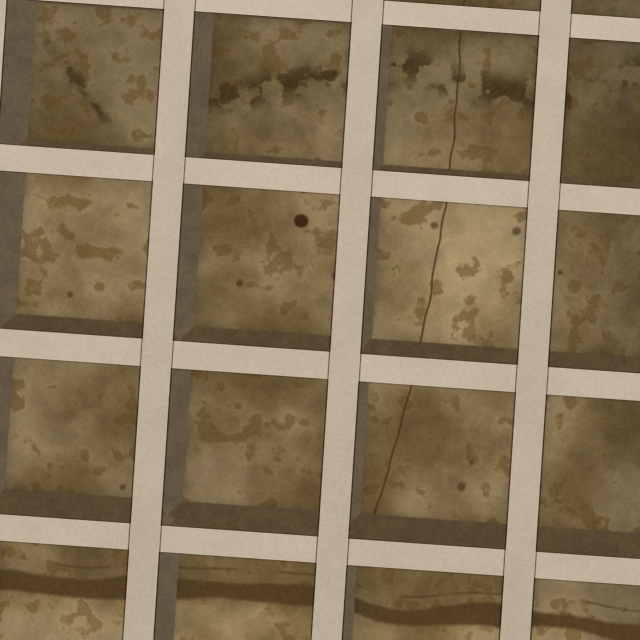
Reproduce this pattern procedurally as a Shadertoy shader.

```glsl
float hash(vec2 p) {
    vec3 q = fract(p.xyx * 0.1031);
    q += dot(q, q.yzx + 33.33);
    return fract((q.x + q.y) * q.z);
}

float noise(vec2 p) {
    vec2 i = floor(p), f = fract(p);
    f = f * f * (3.0 - 2.0 * f);
    return mix(mix(hash(i), hash(i + vec2(1, 0)), f.x),
               mix(hash(i + vec2(0, 1)), hash(i + vec2(1, 1)), f.x), f.y);
}

float fbm(vec2 p) {
    float sum = 0.0, amp = 0.5;
    for (int i = 0; i < 5; i++) {
        sum += amp * noise(p);
        p = mat2(1.6, 1.2, -1.2, 1.6) * p + 7.3;
        amp *= 0.5;
    }
    return sum;
}

// Skewed grid coordinates: whole numbers lie on bar centres
vec2 lattice(vec2 p) {
    float d = p.y - 0.07 * p.x - 0.535;
    return vec2((p.x + 0.065 * p.y - 0.281) / 0.2943, 3.41 * d + 0.57 * d * d * d);
}

// Signed distance to the nearest upright (x) and crossbar (y)
vec2 barDistance(vec2 p) {
    vec2 g = lattice(p);
    return abs(fract(g + 0.5) - 0.5) * vec2(0.2943, 0.289) - vec2(0.0234, 0.0213);
}

float band(float d, float halfWidth, float soft) {
    return 1.0 - smoothstep(halfWidth - soft, halfWidth + soft, abs(d));
}

vec3 panelColor(vec2 p) {
    float cloud = fbm(p * 9.0 + 3.0);
    float grime = fbm(p * 38.0);
    vec3 col = mix(vec3(0.41, 0.335, 0.205), vec3(0.56, 0.485, 0.35), smoothstep(0.25, 0.72, cloud));
    col *= 0.86 + 0.28 * grime;
    col *= 0.96 + 0.08 * hash(floor(lattice(p)) + 9.0);

    // Pale worn patch, darker top row and right edge
    col += vec3(0.12, 0.11, 0.09) * exp(-dot(p - vec2(0.73, 0.42), p - vec2(0.73, 0.42)) * 60.0);
    col *= 1.0 - 0.12 * (1.0 - smoothstep(0.12, 0.3, p.y));
    col *= 1.0 - 0.16 * smoothstep(0.84, 1.0, p.x);
    col = mix(col, vec3(0.34, 0.25, 0.12), 0.5 * smoothstep(0.57, 0.7, grime));

    // Mould trail and its branch at the left
    float trail = p.y - 0.12 - 0.06 * (noise(vec2(p.x * 11.0, 2.0)) - 0.5);
    float patches = smoothstep(0.46, 0.6, fbm(p * 42.0 + 11.0));
    float mould = patches * band(trail, 0.022, 0.02) * smoothstep(0.27, 0.33, p.x);
    float branch = p.x - 0.07 - 0.75 * (p.y - 0.06) - 0.02 * (grime - 0.5);
    mould += 0.7 * band(branch, 0.009, 0.008) * band(p.y - 0.125, 0.065, 0.02) * (0.4 + patches);
    col = mix(col, vec3(0.22, 0.17, 0.09), 0.75 * min(mould, 1.0));

    // Hairline crack
    float crack = p.x - 0.723 + 0.03 * p.y + 0.175 * p.y * p.y + 0.005 * (noise(p.yy * 28.0) - 0.5);
    col = mix(col, vec3(0.27, 0.20, 0.12), 0.8 * band(crack, 0.0015, 0.0015) * step(p.y, 0.81));

    // Scattered spots
    for (int i = 0; i < 14; i++) {
        float k = float(i);
        vec2 c = vec2(hash(vec2(k, 4.0)), 0.25 + 0.58 * hash(vec2(k, 17.0)));
        float r = 0.003 + 0.003 * hash(vec2(k, 31.0));
        float d = length(p - c) + 0.008 * (grime - 0.5);
        col = mix(col, vec3(0.23, 0.17, 0.09), 0.6 * band(d, r, 0.003));
    }
    float blot = length(p - vec2(0.471, 0.346)) + 0.006 * (grime - 0.5);
    col = mix(col, vec3(0.20, 0.13, 0.06), 0.9 * band(blot, 0.010, 0.003));

    // Dark seam along the bottom with a faint line above
    float seam = p.y - 0.905 - 0.07 * p.x - 0.03 * (noise(vec2(p.x * 8.0, 5.0)) - 0.3);
    col *= 1.0 + 0.1 * smoothstep(0.0, 0.03, seam);
    float seamWidth = 0.010 + 0.010 * noise(vec2(p.x * 14.0, 9.0));
    col = mix(col, vec3(0.31, 0.235, 0.13), 0.9 * band(seam + 0.006 * (grime - 0.5), seamWidth, 0.004));
    float faint = band(seam + 0.035 + 0.012 * (cloud - 0.5), 0.002, 0.002);
    return mix(col, vec3(0.30, 0.23, 0.14), 0.55 * faint * smoothstep(0.35, 0.6, noise(p.xx * 15.0)));
}

void mainImage(out vec4 fragColor, in vec2 fragCoord) {
    vec2 p = fragCoord / iResolution.xy;
    p.y = 1.0 - p.y;
    float soft = max(0.0012, 0.8 / iResolution.y);

    // Bars recede toward a vanishing point, exposing their inner sides
    vec2 recede = (p - vec2(0.9, 0.11)) * 0.055;
    vec2 front = barDistance(p);
    vec2 back = min(barDistance(p + recede), barDistance(p + 0.5 * recede));
    float side = min(back.x, back.y);

    vec3 col = panelColor(p);
    col *= 1.0 - 0.14 * exp(-max(side, 0.0) * 110.0);
    vec3 sideColor = mix(vec3(0.345, 0.28, 0.195), vec3(0.39, 0.335, 0.265),
                         smoothstep(-0.003, 0.003, back.y - back.x));
    sideColor *= 0.9 + 0.2 * fbm(p * 50.0);
    col = mix(col, sideColor, 1.0 - smoothstep(-soft, 2.0 * soft, side));

    // Painted faces: crossbars first, uprights over them
    vec3 paint = vec3(0.755, 0.695, 0.615) + 0.04 * (fbm(p * 20.0) - 0.5);
    paint += 0.03 * (0.5 - p.y);
    col *= 1.0 - 0.3 * band(front.y, 0.0012, 0.002);
    col = mix(col, paint * 1.015, 1.0 - smoothstep(-soft, soft, front.y));
    col *= 1.0 - 0.5 * band(front.x - 0.001, 0.0010, 0.0015);
    col = mix(col, paint * 0.985, 1.0 - smoothstep(-soft, soft, front.x));

    col += 0.03 * (noise(p * 300.0) - 0.5);
    fragColor = vec4(col, 1.0);
}
```
